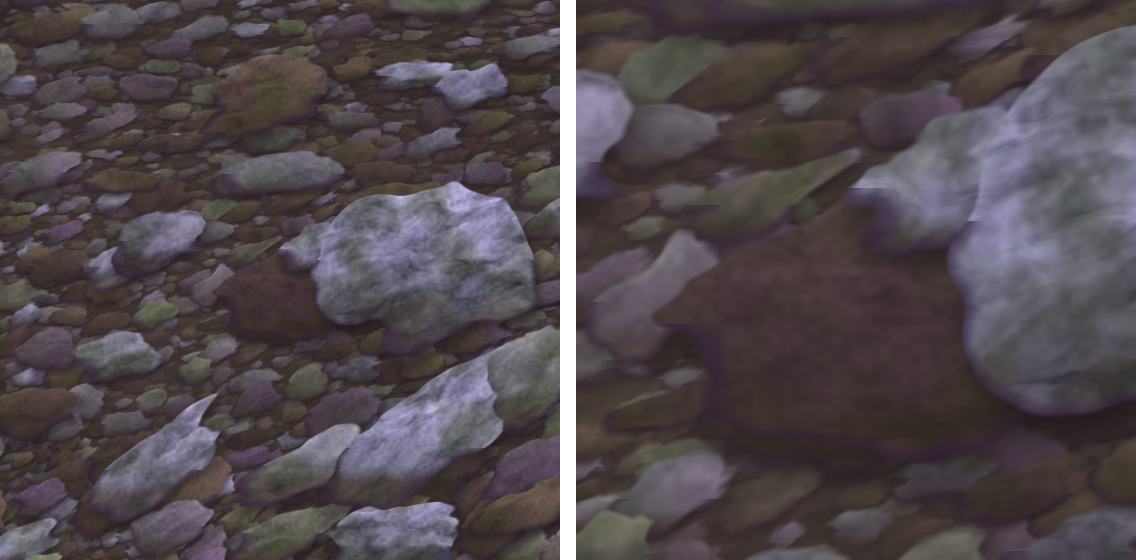
Left, the full canvas; right, a detail of the centre.
Write a Shadertoy shader that draws this texture.

```glsl
// A shallow stony stream bed: tilted pebbles in five sizes lie under a few dry boulders.
// Each stone is a warped superellipse with a soft shadow, mineral streaks and a violet rim;
// jittered grids scatter the stones from small to large, far rows first.

float hash(vec2 p) {
    vec3 a = fract(vec3(p.xyx) * 0.1031);
    a += dot(a, a.yzx + 33.33);
    return fract((a.x + a.y) * a.z);
}

float noise(vec2 p) {
    vec2 i = floor(p), f = fract(p);
    f = f * f * (3.0 - 2.0 * f);
    return mix(mix(hash(i), hash(i + vec2(1, 0)), f.x),
               mix(hash(i + vec2(0, 1)), hash(i + vec2(1, 1)), f.x), f.y);
}

float fbm(vec2 p) {
    float sum = 0.0, amp = 0.53;
    for (int i = 0; i < 4; i++) {
        sum += amp * noise(p);
        p = mat2(1.6, 1.2, -1.2, 1.6) * p + 7.3;
        amp *= 0.5;
    }
    return sum;
}

mat2 turn(float angle) {
    float c = cos(angle), s = sin(angle);
    return mat2(c, -s, s, c);
}

// Signed distance-like outline of a tapered, uneven stone
float outline(vec2 d, vec2 radius, float seed) {
    vec2 q = d / radius;
    vec2 s = q * 1.7 + seed * 91.0;
    q += 0.5 * (vec2(noise(s), noise(s + 40.0)) - 0.5);
    q += 0.13 * (vec2(noise(s * 3.0), noise(s * 3.0 + 17.0)) - 0.5);
    q.y /= max(0.5, 1.0 + 0.6 * (fract(seed * 7.7) - 0.4) * q.x);
    return (pow(dot(pow(abs(q), vec2(2.5)), vec2(1)), 0.4) - 1.0) * radius.y;
}

// Wet browns, olive, mauve and grey
vec3 wetColour(float h) {
    vec3 c = mix(vec3(0.22, 0.18, 0.17), vec3(0.30, 0.26, 0.22), smoothstep(0.0, 0.35, h));
    c = mix(c, vec3(0.34, 0.35, 0.30), smoothstep(0.45, 0.55, h));
    c = mix(c, vec3(0.30, 0.25, 0.31), smoothstep(0.60, 0.68, h));
    return mix(c, vec3(0.36, 0.35, 0.38), smoothstep(0.78, 0.86, h));
}

// Paints one stone and its shadow over the bed
void stone(inout vec3 col, vec2 p, vec2 centre, vec2 radius, float angle, float seed, float dry) {
    vec2 d = p - centre;
    if (length(d) > radius.x * 1.7) return;
    mat2 spin = turn(angle);
    float thick = radius.y;
    vec2 local = spin * d;
    float edge = outline(local, radius, seed);

    float under = outline(spin * (d + vec2(-0.08, 0.22) * min(thick, 0.07)), radius, seed);
    float reach = min(0.35 * thick, 0.022);
    col = mix(col, vec3(0.13, 0.10, 0.11), 0.65 * smoothstep(reach, -reach, under));

    // Streaks run along the stone; dry stones are paler and more wrinkled
    vec2 grain = local * vec2(22, 48) + seed * 57.0;
    float wrinkle = fbm(grain + 2.5 * fbm(grain * 0.6));
    float patches = fbm(local * 17.0 + seed * 31.0);
    float speck = noise(p * 170.0) - 0.5;
    vec3 pale = mix(vec3(0.36, 0.35, 0.39), vec3(0.46, 0.46, 0.56), smoothstep(0.3, 0.65, patches));
    vec3 body = mix(wetColour(fract(seed * 13.1)), pale, dry);
    body *= 1.0 + (wrinkle - 0.5) * mix(0.55, 1.15, dry) + speck * 0.15;
    body += vec3(0.03, -0.01, 0.045) * (patches - 0.5) * 2.0;

    // Sky light on top, brown waterline and violet rim below
    float slope = d.y / thick;
    body *= 1.0 + 0.20 * clamp(slope, -1.3, 1.1);
    float low = smoothstep(-0.25, -0.95, slope + 0.5 * (patches - 0.5));
    body = mix(body, vec3(0.25, 0.20, 0.17) * (0.7 + 0.6 * wrinkle), 0.55 * low);
    float rim = smoothstep(-min(0.3 * thick, 0.013), 0.0, edge);
    body = mix(body, slope < 0.0 ? vec3(0.18, 0.11, 0.22) : body * 1.1, rim * 0.6);
    col = mix(col, body, smoothstep(0.0022, -0.0022, edge));
}

void scatter(inout vec3 col, vec2 p, float size, float share, float layer) {
    vec2 cell = size * vec2(1.0, 0.62);
    vec2 home = floor(p / cell);
    for (int j = 1; j >= -1; j--)
    for (int i = -1; i <= 1; i++) {
        vec2 id = home + vec2(i, j);
        vec2 key = id + layer * 37.0 + 100.0;
        if (hash(key + 3.1) > share) continue;
        float seed = hash(key);
        vec2 centre = (id + 0.2 + 0.6 * vec2(hash(key + 11.7), hash(key + 23.3))) * cell;
        float far = clamp(centre.y, 0.0, 1.0);
        float span = size * mix(0.32, 0.66, hash(key + 5.9));
        float aspect = mix(0.32, 0.62, hash(key + 8.3)) * mix(1.05, 0.85, far);
        float tilt = mix(0.58, 0.08, far) + 0.5 * (hash(key + 15.1) - 0.5);
        float dry = smoothstep(0.72, 1.0, hash(key + 19.9)) * 0.85;
        stone(col, p, centre, span * vec2(1.0, aspect), tilt, seed, dry);
    }
}

void mainImage(out vec4 fragColor, in vec2 fragCoord) {
    vec2 p = fragCoord / iResolution.y;

    // Silt between the stones
    vec2 flow = turn(mix(0.5, 0.1, p.y)) * p;
    vec3 col = mix(vec3(0.15, 0.12, 0.12), vec3(0.31, 0.27, 0.24), fbm(flow * vec2(30, 75)));

    // Pebbles to cobbles, with a brown film of water between sizes
    for (int k = 0; k < 5; k++) {
        float layer = float(k);
        scatter(col, p, 0.032 * pow(1.6, layer), 0.88 - 0.135 * layer, layer);
        float film = fbm(flow * vec2(5, 11) + layer * 9.0);
        col = mix(col, vec3(0.24, 0.20, 0.18), 0.32 * smoothstep(0.35, 0.7, film) * (1.0 - layer / 5.0));
    }

    // Boulders standing clear of the water
    stone(col, p, vec2(0.56, 0.555), vec2(0.060, 0.034), 0.35, 0.23, 0.95);
    stone(col, p, vec2(0.77, 0.535), vec2(0.185, 0.150), 0.30, 0.46, 1.0);
    stone(col, p, vec2(0.73, 0.200), vec2(0.185, 0.072), 0.62, 0.37, 0.85);
    stone(col, p, vec2(0.27, 0.160), vec2(0.160, 0.050), 0.62, 0.61, 0.65);
    stone(col, p, vec2(0.70, 0.025), vec2(0.115, 0.065), 0.25, 0.82, 0.95);

    // Uneven daylight and faint colour shimmer on the surface
    col *= 0.90 + 0.28 * fbm(p * vec2(3, 5) + 4.0);
    float ripple = noise(flow * vec2(45, 130)) - 0.5;
    col += vec3(0.018, 0.008, 0.022) * ripple;
    fragColor = vec4(clamp(col, 0.0, 1.0), 1.0);
}
```
